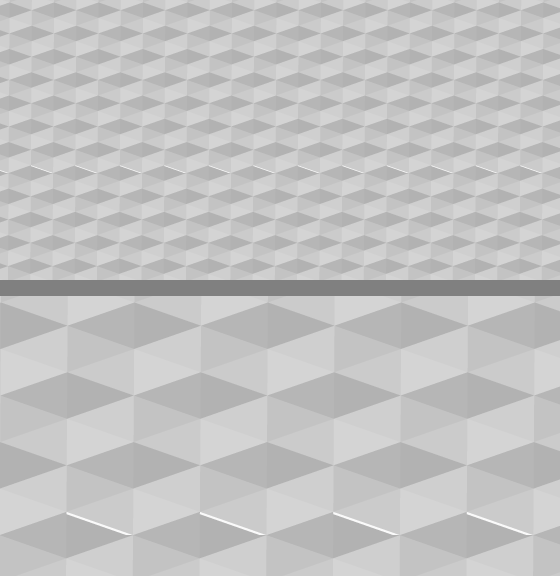
Top, the full canvas; bottom, a detail of the centre.
Give the GLSL for this pattern, as a WebGL 1 fragment shader.

```glsl
precision highp float;

uniform vec2 u_resolution;

// Grey of the triangle on one side of a diamond; rows cycle through three kinds
float facetShade(float kind, float rightSide) {
  if (kind < 0.5) return mix(0.712, 0.700, rightSide);
  if (kind < 1.5) return mix(0.812, 0.765, rightSide);
  return mix(0.795, 0.830, rightSide);
}

// Shade at a point, with y running down and the canvas height as unit
float patternShade(vec2 point) {
  // Slightly sheared lattice; one unit is half a diamond each way
  vec2 offset = point - vec2(0.7456, 0.618);
  vec2 lattice = vec2((offset.x + 0.006 * offset.y) * 12.59, offset.y * 36.1);

  // Nearest diamond, found along the two slanted axes
  vec2 slanted = vec2(lattice.y + lattice.x, lattice.y - lattice.x);
  vec2 cell = floor(slanted * 0.5 + 0.5);
  vec2 center = vec2(cell.x - cell.y, cell.x + cell.y);
  vec2 local = lattice - center;

  float kind = mod(center.y + 0.5, 3.0) - 0.5;
  float rightSide = step(0.0, local.x);
  float shade = facetShade(kind, rightSide);

  // Bright seam on the upper right edges of a single row
  float onSeamRow = 1.0 - step(0.5, abs(center.y));
  float onEdge = rightSide * step(local.y, 0.0) * step(0.9, local.x - local.y);
  return mix(shade, 0.98, onSeamRow * onEdge);
}

void main() {
  // Average a 4 by 4 grid of samples for smooth edges
  float total = 0.0;
  for (int row = 0; row < 4; row++) {
    for (int column = 0; column < 4; column++) {
      vec2 jitter = (vec2(float(column), float(row)) - 1.5) / 4.0;
      vec2 point = (gl_FragCoord.xy + jitter) / u_resolution.y;
      total += patternShade(vec2(point.x, 1.0 - point.y));
    }
  }
  gl_FragColor = vec4(vec3(total / 16.0), 1.0);
}
```
